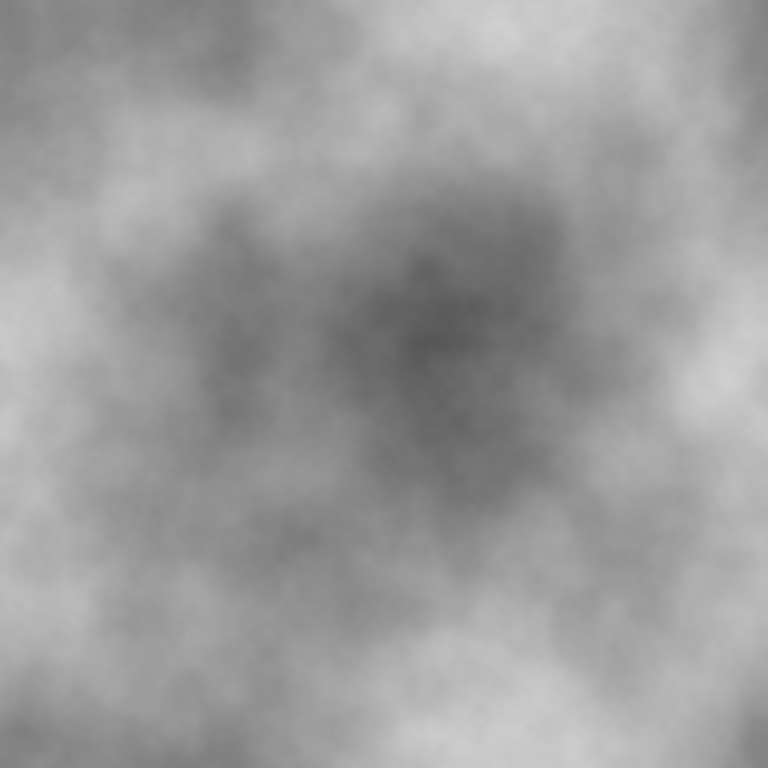
This texture is drawn by a Shadertoy shader. Its source:

```glsl
#define MEAN_GRAY 0.597
#define PATCH_DEPTH 0.13
#define ROW_DEPTH 0.05
#define COLUMN_DEPTH 0.03
#define PATCH_LEAN 0.07
#define NOISE_DEPTH 0.205
#define NOISE_GAIN 0.5
#define BASE_CELLS 5
#define OCTAVES 6

const float TAU = 6.2831853;

// Integer hash of a lattice point, from 0 to 1
float hash(ivec2 cell, int seed) {
    uvec2 q = uvec2(cell) * uvec2(1597u, 3812u) + uint(seed) * 7919u;
    uint h = (q.x ^ (q.y * 2917u)) * 747796405u + 2891336u;
    h = ((h >> 15) ^ h) * 277803737u;
    h = ((h >> 13) ^ h) * 668265u;
    return float((h >> 8) & 0xffffu) / 65535.0;
}

// Smooth value noise that wraps after a whole number of cells
float wrappedNoise(vec2 uv, int cells, int seed) {
    vec2 p = uv * float(cells);
    ivec2 low = ivec2(floor(p)) % cells;
    ivec2 high = (low + 1) % cells;
    vec2 f = fract(p);
    f = f * f * f * (f * (f * 6.0 - 15.0) + 10.0);
    float bottom = mix(hash(low, seed), hash(ivec2(high.x, low.y), seed), f.x);
    float top = mix(hash(ivec2(low.x, high.y), seed), hash(high, seed), f.x);
    return mix(bottom, top, f.y);
}

// Finer and fainter layers of noise, centred on zero
float cloudDetail(vec2 uv) {
    float sum = 0.0, amplitude = NOISE_DEPTH;
    int cells = BASE_CELLS;
    for (int i = 0; i < OCTAVES; i++) {
        sum += amplitude * (wrappedNoise(uv, cells, i + 1) - 0.5);
        amplitude *= NOISE_GAIN;
        cells *= 2;
    }
    return sum;
}

// Broad light and dark patches from periodic waves
float broadPatches(vec2 uv) {
    vec2 wave = cos(TAU * uv);
    float leaning = cos(TAU * (uv.x - PATCH_LEAN * (1.0 + wave.y)));
    return ROW_DEPTH * wave.y + COLUMN_DEPTH * wave.x
         - PATCH_DEPTH * leaning * wave.y;
}

void mainImage(out vec4 fragColor, in vec2 fragCoord) {
    vec2 uv = fragCoord / iResolution.xy;
    float gray = MEAN_GRAY + broadPatches(uv) + cloudDetail(uv);
    fragColor = vec4(vec3(clamp(gray, 0.0, 1.0)), 1.0);
}
```
